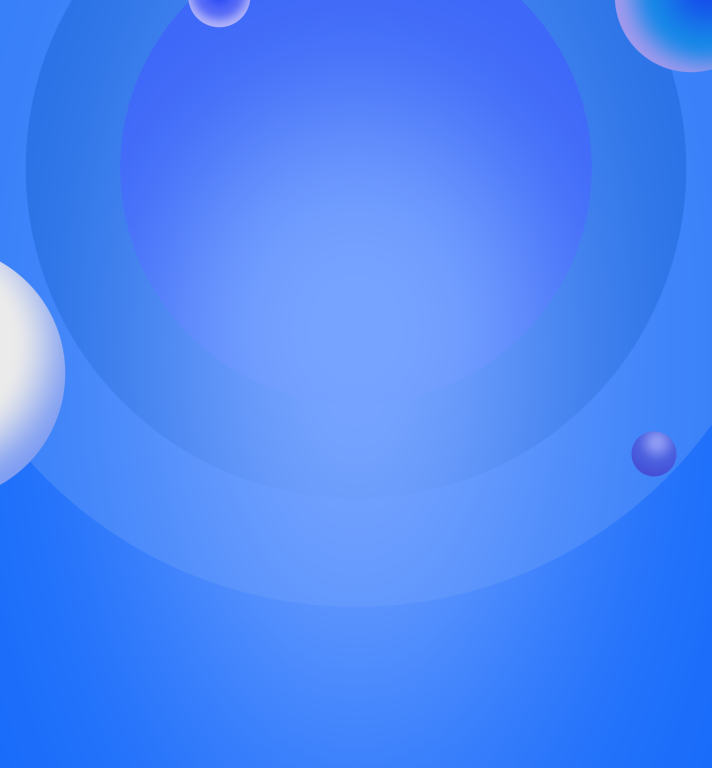
Give the GLSL for this background, as a WebGL 2 fragment shader.

```glsl
#version 300 es
precision highp float;

uniform vec2 u_resolution;
out vec4 fragColor;

#define RING_CENTER vec2(0.0, 0.781)
#define OUTER_RADIUS 0.571
#define MIDDLE_RADIUS 0.430
#define INNER_RADIUS 0.307
#define GLOW_CENTER vec2(0.0, 0.544)
#define GLOW_SIZE vec2(0.319, 0.577)
#define CORE_CENTER vec2(0.0, 0.570)
#define CORE_SIZE vec2(0.273, 0.319)
#define LIGHT_BLUE vec3(0.463, 0.640, 1.0)

// Antialiased coverage of a disc.
float disc(vec2 p, vec2 center, float radius) {
    float edge = 0.75 / u_resolution.y;
    return 1.0 - smoothstep(-edge, edge, length(p - center) - radius);
}

// Shaded ball: three-stop radial gradient around an offset focus.
vec3 ball(vec3 under, vec2 p, vec2 center, float radius, vec2 focus,
          vec3 core, vec3 body, vec3 rim) {
    float t = length((p - center) / radius - focus) / (1.0 + length(focus));
    vec3 shade = mix(core, body, smoothstep(0.0, 0.65, t));
    shade = mix(shade, rim, smoothstep(0.55, 1.0, t));
    return mix(under, shade, disc(p, center, radius));
}

void main() {
    // Height is one unit, x is zero at the middle.
    vec2 p = (gl_FragCoord.xy - vec2(0.5 * u_resolution.x, 0.0)) / u_resolution.y;

    // Soft glows shared by the backdrop and the rings.
    vec2 g = (p - GLOW_CENTER) / GLOW_SIZE;
    float glow = exp(-dot(g, g));
    float coreGlow = exp(-pow(length((p - CORE_CENTER) / CORE_SIZE), 3.0));

    // Backdrop and nested discs.
    vec3 backdrop = mix(vec3(0.078, 0.412, 0.980), LIGHT_BLUE, glow);
    vec3 outer = mix(vec3(0.200, 0.490, 0.973), LIGHT_BLUE, glow);
    vec3 middle = mix(vec3(0.122, 0.420, 0.890), LIGHT_BLUE, glow);
    vec3 inner = mix(vec3(0.235, 0.400, 0.970), LIGHT_BLUE, coreGlow);
    vec3 color = mix(backdrop, outer, disc(p, RING_CENTER, OUTER_RADIUS));
    color = mix(color, middle, disc(p, RING_CENTER, MIDDLE_RADIUS));
    color = mix(color, inner, disc(p, RING_CENTER, INNER_RADIUS));

    // Pearl ball on the left edge.
    color = ball(color, p, vec2(-0.5456, 0.514), 0.167, vec2(-0.10, 0.22),
                 vec3(0.95, 0.94, 0.92), vec3(0.92, 0.92, 0.92), vec3(0.50, 0.62, 0.95));
    // Teal ball in the upper right corner.
    color = ball(color, p, vec2(0.436, 1.005), 0.099, vec2(0.20, 0.08),
                 vec3(0.08, 0.30, 0.92), vec3(0.09, 0.53, 0.91), vec3(0.62, 0.60, 0.93));
    // Lilac ball on the top edge.
    color = ball(color, p, vec2(-0.178, 1.005), 0.0405, vec2(0.0, 0.12),
                 vec3(0.14, 0.28, 0.96), vec3(0.34, 0.42, 0.97), vec3(0.68, 0.69, 0.98));
    // Violet ball on the right.
    color = ball(color, p, vec2(0.388, 0.409), 0.0293, vec2(0.13, 0.50),
                 vec3(0.56, 0.61, 0.96), vec3(0.29, 0.37, 0.87), vec3(0.27, 0.31, 0.84));

    fragColor = vec4(color, 1.0);
}
```
